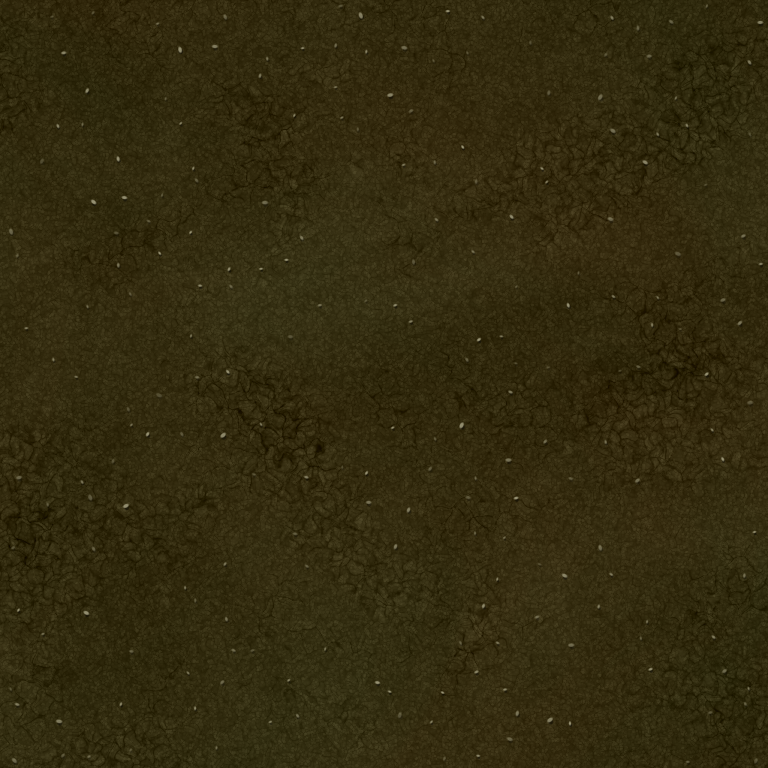
Give the GLSL for this texture, as a Shadertoy shader.

```glsl
// Dark olive-brown soil: crumbly cells, patchy cracks and scattered pale grit.

vec3 hash3(vec2 p) {
    vec3 q = fract(vec3(p.xyx) * vec3(0.1031, 0.1030, 0.0973));
    q += dot(q, q.yxz + 33.33);
    return fract((q.xxy + q.yzz) * q.zyx);
}

// Cellular noise: x = distance to nearest seed, y = gap to the next, z = cell value
vec3 cells(vec2 p) {
    vec2 base = floor(p);
    float nearest = 9.0, second = 9.0, value = 0.0;
    for (int j = -1; j <= 1; j++)
    for (int i = -1; i <= 1; i++) {
        vec2 id = base + vec2(i, j);
        vec3 rnd = hash3(id + 57.0);
        float d = length(id + rnd.xy - p);
        if (d < nearest) {
            second = nearest;
            nearest = d;
            value = rnd.z;
        } else {
            second = min(second, d);
        }
    }
    return vec3(nearest, second - nearest, value);
}

// Layered, rotated and warped sines, roughly -1 to 1
float clouds(vec2 p) {
    float sum = 0.0, amp = 0.5;
    for (int i = 0; i < 7; i++) {
        p = mat2(0.8, 0.6, -0.6, 0.8) * p * 1.7 + 0.9 * sin(p.yx * 1.3) + 2.1;
        sum += amp * sin(p.x) * sin(p.y);
        amp *= 0.68;
    }
    return sum;
}

// One layer of crumbs: raised, individually toned, with dark seams
float crumbs(vec2 p, float tint, float dome, float seam) {
    vec3 c = cells(p);
    float body = smoothstep(0.0, 0.3, c.y);
    return (c.z - 0.5) * tint * body + (0.45 - c.x) * dome - (0.75 - body) * seam * step(0.0, seam);
}

// Pale grit; x = coverage of the grain, y = its small shadow
vec2 grit(vec2 uv, float pixel) {
    vec2 id = floor(uv * 22.0);
    vec3 place = hash3(id + 11.0), form = hash3(id + 211.0);
    vec2 d = uv - (id + 0.15 + 0.7 * place.xy) / 22.0;
    float a = form.x * 6.283;
    mat2 turn = mat2(cos(a), sin(a), -sin(a), cos(a));
    float radius = mix(0.0008, 0.0020, form.y * form.y);
    float grain = length(turn * d * vec2(1.0, 0.6)) - radius;
    float shade = length(d + vec2(-0.001, 0.0025)) - radius * 1.4;
    float present = step(place.z, 0.45) * mix(0.35, 1.0, form.z);
    return present * (1.0 - smoothstep(-0.5 * pixel, 0.5 * pixel + 0.0008, vec2(grain, shade)));
}

void mainImage(out vec4 fragColor, in vec2 fragCoord) {
    vec2 uv = fragCoord / iResolution.y;

    // Broad light and hue patches
    float light = clouds(uv * 4.0);
    float hue = clouds(uv * 2.3 + 17.0);
    float cracked = smoothstep(0.05, 0.6, clouds(uv * 6.0 + 41.0));

    // Crumbs from pebble size down to fine grain
    vec2 bent = uv + 0.004 * sin(uv.yx * 97.0 + 3.0 * sin(uv * 61.0))
                   + 0.0015 * sin(uv.yx * 311.0 + 2.0);
    float tone = 0.202 + 0.030 * light;
    tone += crumbs(bent * 74.0, 0.020, 0.025, 0.020) * mix(0.35, 2.0, cracked);
    tone += crumbs(bent * 128.0 + 9.0, 0.030, 0.022, 0.018);
    tone += crumbs(uv * 255.0 + 31.0, 0.055, 0.030, 0.012);

    // Thin wandering cracks that fade in and out
    float gap = cells(bent * 43.0 + 5.0).y;
    float fade = smoothstep(-0.1, 0.6, clouds(uv * 9.0 + 73.0));
    tone -= 0.045 * fade * (1.0 - smoothstep(0.02, 0.14, gap));

    // Tone to olive brown, drifting between rust and moss
    vec3 soil = vec3(0.200, 0.170, 0.060) + (tone - 0.200) * vec3(1.0, 1.0, 0.87);
    soil += hue * vec3(0.013, -0.004, -0.003);

    vec2 speck = grit(uv, 1.0 / iResolution.y);
    soil *= 1.0 - 0.45 * speck.y;
    soil = mix(soil, vec3(0.60, 0.58, 0.46), speck.x);
    fragColor = vec4(clamp(soil, 0.0, 1.0), 1.0);
}
```
